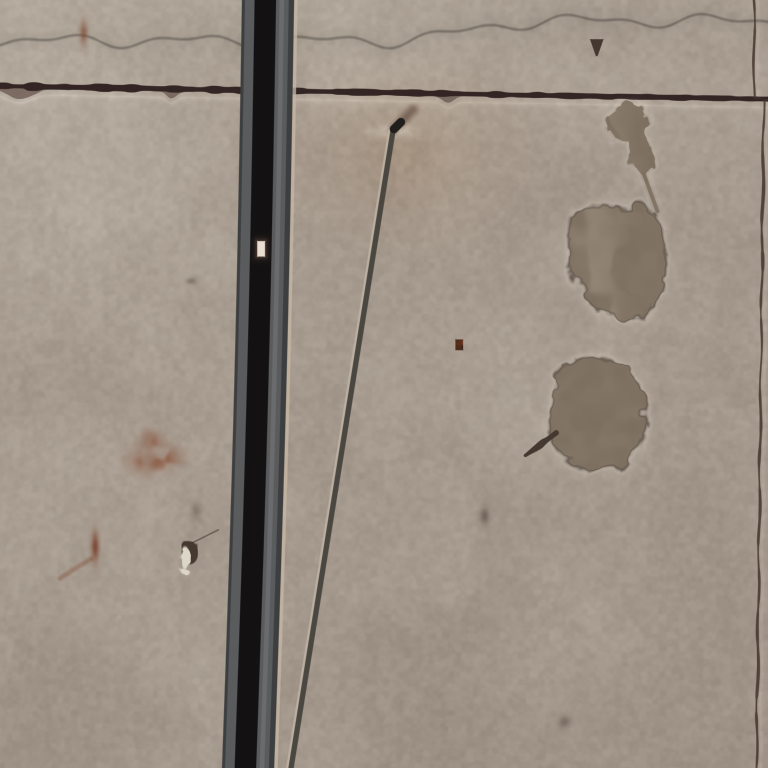
A Shadertoy shader for this texture:

```glsl
float px, rough, fine;
vec3 color;

vec2 hash2(vec2 c) {
  return fract(sin(c * mat2(127.1, 311.7, 269.5, 183.3)) * 4375.85);
}

// Soft cellular noise: random cell values blended by distance
float cells(vec2 p) {
  vec2 base = floor(p), f = p - base;
  float sum = 0., weight = 0.;
  for (int k = 0; k < 9; k++) {
    vec2 o = vec2(k % 3 - 1, k / 3 - 1), h = hash2(base + o);
    vec2 d = o + .2 + .6 * h - f;
    float w = exp(-5. * dot(d, d));
    sum += w * fract(h.x * 7.3 + h.y * 3.1);
    weight += w;
  }
  return sum / weight;
}

void paint(float r, float g, float b, float a) {
  color = mix(color, vec3(r, g, b), clamp(a, 0., 1.));
}

float fill(float d) { return 1. - smoothstep(-px, px, d); }

float band(float x, float a, float b) { return fill(a - x) * fill(x - b); }

float glow(vec2 p, float x, float y, float rx, float ry) {
  vec2 q = (p - vec2(x, y)) / vec2(rx, ry);
  return exp(-dot(q, q));
}

float segment(vec2 p, vec2 a, vec2 b) {
  vec2 d = b - a;
  return length(p - a - d * clamp(dot(p - a, d) / dot(d, d), 0., 1.));
}

float superRadius(vec2 q, float n) {
  q = pow(abs(q) + 1e-4, vec2(n));
  return pow(q.x + q.y, 1. / n);
}

void wall(vec2 p) {
  float cloud = cells(p * 5.) * .5 + cells(p * 13. + 7.) * .3 + cells(p * vec2(45, 28)) * .2;
  color = vec3(.605, .555, .51);
  paint(.7, .66, .61, .55 * p.y - .22 * p.x + .9 * cloud - .1);
  color += (fine - .5) * .035 + (cells(p * 190.) - .5) * .02;
  color -= vec3(0, .025, .045) * glow(p, .53, .8, .11, .08);
}

void joints(vec2 p) {
  // Wandering hairline crack
  float crack = abs(p.y - .947 - .026 * smoothstep(.5, .72, p.x)
    - .006 * sin(p.x * 37. + 4.9) - .004 * sin(p.x * 71.));
  color *= 1. - .22 * smoothstep(.0035, 0., crack) - .06 * exp(-crack * 110.);
  // Horizontal groove with broken edges
  float y = p.y - .888 + .017 * p.x;
  float chips = .013 * glow(p, .025, .88, .02, .03)
    + .009 * (glow(p, .223, .876, .008, .03) + glow(p, .584, .873, .01, .03));
  float halfWidth = .0025 + .0035 * rough * (1. - .5 * p.x);
  color += .07 * exp(-abs(y + .011 + chips) * 280.);
  paint(.43, .36, .33, fill(max(y, -y - halfWidth - chips)) * .8);
  paint(.2, .145, .14, fill(abs(y) - halfWidth));
  // Vertical joint, offset across the groove
  float x = p.x - (y > 0. ? .982 : .985 + .011 * p.y) - .001 * sin(p.y * 60.);
  color += .05 * exp(-abs(x - .005) * 350.);
  paint(.26, .2, .17, fill(abs(x) - .0008 - .0016 * rough) * .85);
}

void patches(vec2 p) {
  float wobble = (rough - .5) * .012 + (fine - .5) * .005;
  vec2 q = (p - vec2(.803, .658)) / vec2(.063, .073);
  float cut = max(-.7 * (q.x + q.y) - .82, .7 * (q.x - q.y) - 1.05);
  float upper = max(superRadius(q, 4.) - 1., cut);
  float lower = superRadius((p - vec2(.777, .461)) / vec2(.062, .071), 2.5) - 1.;
  float disc = min(upper, lower) * .065 + wobble;
  // Drip running down into the upper patch
  vec2 bend = vec2(.834, .785);
  float drip = min(segment(p, vec2(.825, .855), bend) - .011, length(p - vec2(.814, .836)) - .02);
  drip = min(drip + wobble * 1.4, segment(p, bend, vec2(.856, .725)) - .0025);
  float d = min(disc, drip);
  color += .05 * exp(-abs(d - .004) * 300.);
  float blotch = smoothstep(.45, .75, cells(p * 34.)) * smoothstep(.84, .77, p.x) * step(.56, p.y);
  float damp = .07 * blotch + .03 * (rough - .5);
  paint(.495 + damp, .44 + damp, .38 + damp, fill(d) * .95);
  color *= 1. - .2 * smoothstep(.003, 0., abs(disc));
}

void marks(vec2 p) {
  // Rust blooms and streaks
  float bloom = glow(p, .202, .402, .026, .016) + .6 * glow(p, .195, .427, .012, .012);
  paint(.54, .33, .24, min(bloom * (.2 + smoothstep(.3, .75, rough)), .75));
  float streak = .85 * glow(p, .124, .288, .005, .019) + .6 * glow(p, .109, .957, .005, .015)
    + .35 * smoothstep(.006, 0., segment(p, vec2(.078, .247), vec2(.118, .272)));
  paint(.47, .25, .16, streak);
  // Bolt hole, triangular chip, smudges
  vec2 hole = abs(p - vec2(.598, .551)), t = p - vec2(.777, .938);
  paint(.16 + .3 * fine, .12 + .1 * fine, .1, fill(max(hole.x - .005, hole.y - .007)));
  float dark = fill(max(abs(t.x) - .005 - .35 * t.y, abs(t.y) - .011));
  dark += .5 * glow(p, .631, .328, .006, .011) + .4 * glow(p, .735, .06, .008, .008)
    + .4 * glow(p, .249, .634, .007, .004) + .3 * glow(p, .255, .335, .007, .012);
  // Splinter, scratch and broken fixing with pale plaster
  dark += fill(segment(p, vec2(.684, .407), vec2(.724, .436)) - .002
    - .004 * rough * smoothstep(.68, .71, p.x));
  dark += .6 * fill(segment(p, vec2(.25, .293), vec2(.284, .31)) - .001);
  vec2 f = p - vec2(.244, .277);
  dark += fill(length(f * vec2(1, .65) - .003) - .007 - .008 * rough);
  paint(.27, .22, .19, dark);
  paint(.86, .84, .78, fill(length(f * vec2(1, .4) + .003) - .003 - .006 * fine));
}

void cable(vec2 p) {
  vec2 top = vec2(.513, .832);
  paint(.84, .8, .74, glow(p, .513, .83, .027, .007) * (.35 + .6 * fine));
  paint(.36, .27, .22, .6 * smoothstep(.012, 0., segment(p, top, top + .025)));
  float x = p.x - .379 - .16 * p.y, below = fill(p.y - top.y);
  paint(.75, .71, .65, band(x, -.0065, -.003) * below * .8);
  paint(.29, .28, .25, band(x, -.0035, .0035) * below);
  paint(.13, .12, .11, fill(segment(p, top, top + .009) - .0055));
}

void pole(vec2 p) {
  float u = p.x - .289 - .026 * p.y - .003 * sin(p.y * 3.14);
  paint(.77, .71, .64, band(u, .067, .0725) * .8);
  float tone = .24 + .11 * band(u, .004, .061) + .06 * band(u, .049, .055);
  paint(tone, tone * 1.02, tone * 1.04, band(u, 0., .068));
  paint(.075, .067, .067, band(u, .0165, .0445));
  // Daylight gap in the channel
  vec2 gap = abs(p - vec2(.34, .676)) - vec2(.005, .01);
  paint(.4, .3, .25, .8 * exp(-length(max(gap, 0.)) * 350.));
  paint(.91, .87, .82, fill(max(gap.x, gap.y)));
}

void mainImage(out vec4 fragColor, in vec2 fragCoord) {
  vec2 p = fragCoord / iResolution.xy;
  px = .8 / iResolution.y;
  rough = cells(p * 55.);
  fine = cells(p * 120.);
  wall(p);
  joints(p);
  patches(p);
  marks(p);
  cable(p);
  pole(p);
  fragColor = vec4(color, 1);
}
```
